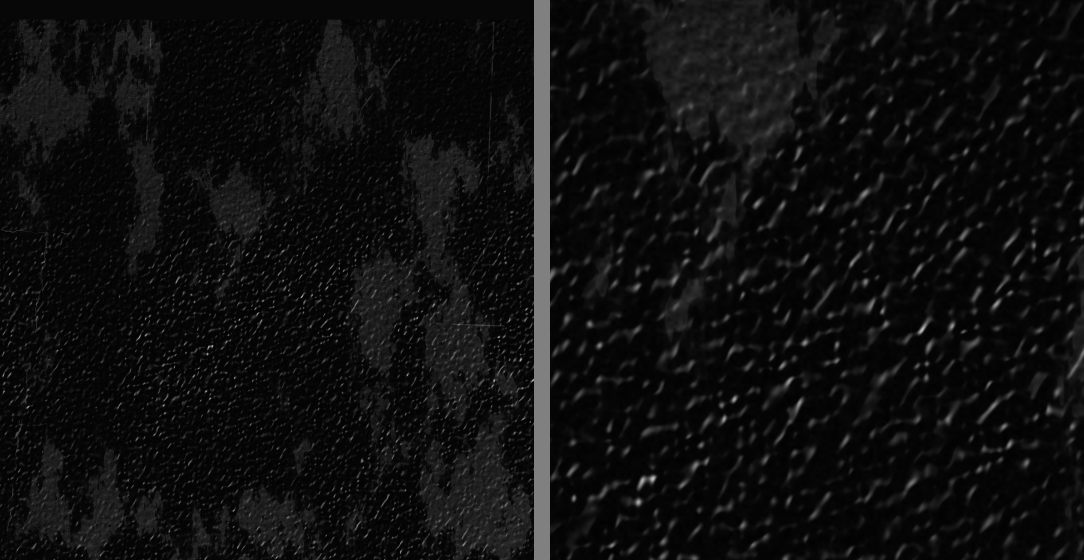
Left: the whole. Right: its middle third, enlarged.
This texture is drawn by a Shadertoy shader. Its source:

```glsl
// Black weathered plaster wall with worn grey patches, embossed grain and fine scratches.

const float BASE_TONE    = 0.021;
const float BAND_TONE    = 0.027;
const float BAND_BOTTOM  = 0.965;
const float PATCH_TONE   = 0.118;
const float PATCH_CUTOFF = 0.705;
const float PATCH_GAIN   = 0.33;
const vec2  PATCH_SCALE  = vec2(22.0, 10.0);
const vec2  RELIEF_SCALE = vec2(235.0, 150.0);
const float RELIEF_LIGHT = 0.72;
const float GRAIN_SCALE  = 430.0;
const float GRAIN_AMOUNT = 0.020;
const float SCRATCH_TONE = 0.15;
const float SCRATCH_HALF_WIDTH = 0.0007;

// Worn regions: centre, radii
const int WORN_COUNT = 11;
const vec4 WORN[WORN_COUNT] = vec4[](
    vec4(0.07, 0.82, 0.09, 0.17), vec4(0.21, 0.88, 0.06, 0.10),
    vec4(0.26, 0.64, 0.03, 0.11), vec4(0.42, 0.64, 0.04, 0.05),
    vec4(0.63, 0.84, 0.06, 0.15), vec4(0.77, 0.66, 0.10, 0.13),
    vec4(0.69, 0.45, 0.04, 0.17), vec4(0.85, 0.40, 0.06, 0.10),
    vec4(0.86, 0.10, 0.08, 0.15), vec4(0.13, 0.07, 0.11, 0.08),
    vec4(0.45, 0.04, 0.13, 0.07));

// Scratches: start, end
const int SCRATCH_COUNT = 8;
const vec4 SCRATCHES[SCRATCH_COUNT] = vec4[](
    vec4(0.765, 0.965, 0.645, 0.805), vec4(0.953, 0.700, 0.820, 0.480),
    vec4(0.270, 0.960, 0.262, 0.750), vec4(0.882, 0.960, 0.870, 0.640),
    vec4(0.085, 0.580, 0.050, 0.330), vec4(0.050, 0.330, 0.005, 0.010),
    vec4(0.000, 0.588, 0.125, 0.583), vec4(0.780, 0.422, 0.900, 0.418));

float hash(vec2 p) {
    return fract(sin(dot(p, vec2(127.1, 311.7))) * 43758.5453);
}

float noise(vec2 p) {
    vec2 cell = floor(p), f = fract(p);
    f = f * f * (3.0 - 2.0 * f);
    return mix(mix(hash(cell), hash(cell + vec2(1, 0)), f.x),
               mix(hash(cell + vec2(0, 1)), hash(cell + vec2(1, 1)), f.x), f.y);
}

float fbm(vec2 p) {
    float sum = 0.0, weight = 1.0, total = 0.0;
    for (int i = 0; i < 5; i++) {
        sum += weight * noise(p);
        total += weight;
        weight *= 0.74;
        p = p * 2.03 + 17.3;
    }
    return sum / total;
}

// Ragged, vertically drawn-out patches where the coat has worn away
float wornMask(vec2 p) {
    float density = 0.0;
    for (int i = 0; i < WORN_COUNT; i++) {
        vec2 d = (p - WORN[i].xy) / WORN[i].zw;
        density = max(density, exp(-dot(d, d) * 0.8));
    }
    float level = fbm(p * PATCH_SCALE) + PATCH_GAIN * density - PATCH_CUTOFF;
    return 0.8 * smoothstep(-0.015, 0.04, level) + 0.2 * smoothstep(-0.12, 0.0, level);
}

// Height difference along the light, on short grains leaning to the right
float relief(vec2 p) {
    vec2 q = mat2(0.85, 0.53, -0.53, 0.85) * p * RELIEF_SCALE.yy;
    q.x *= RELIEF_SCALE.x / RELIEF_SCALE.y;
    q += 0.7 * vec2(noise(p * 110.0), noise(p * 110.0 + 31.0));
    vec2 lightStep = vec2(0.5, -0.15);
    return noise(q + lightStep) - noise(q - lightStep);
}

float segmentDistance(vec2 p, vec2 a, vec2 b) {
    vec2 ab = b - a;
    return length(p - a - ab * clamp(dot(p - a, ab) / dot(ab, ab), 0.0, 1.0));
}

// Thin broken lines; the lower left ones wander most
float scratches(vec2 p, float pixel) {
    float wander = mix(0.001, 0.025, (1.0 - smoothstep(0.1, 0.3, p.x))
                                   * (1.0 - smoothstep(0.55, 0.65, p.y)));
    vec2 warped = p + wander * (vec2(fbm(p * 18.0), fbm(p * 18.0 + 40.0)) - 0.5);
    float nearest = 1.0;
    for (int i = 0; i < SCRATCH_COUNT; i++)
        nearest = min(nearest, segmentDistance(warped, SCRATCHES[i].xy, SCRATCHES[i].zw));
    float line = 1.0 - smoothstep(0.0, SCRATCH_HALF_WIDTH + pixel * 0.8, nearest);
    return line * smoothstep(0.2, 0.8, noise(p * 50.0));
}

void mainImage(out vec4 fragColor, in vec2 fragCoord) {
    vec2 p = fragCoord / iResolution.y;
    float pixel = 1.0 / iResolution.y;

    float worn = wornMask(p);
    float grain = noise(p * GRAIN_SCALE) - 0.5;
    float slope = relief(p);

    // Coat and worn patches
    float patchTone = PATCH_TONE * (0.75 + 0.5 * noise(p * 4.0 + 9.0));
    float tone = mix(BASE_TONE, patchTone, worn);
    tone += grain * GRAIN_AMOUNT * (1.0 + 1.8 * worn);

    // Grain relief, rougher in the lower half
    float rough = mix(0.3, 0.9, 1.0 - smoothstep(0.4, 0.75, p.y));
    rough *= 0.3 + noise(p * 6.0 + 3.0) + 0.4 * noise(p * 40.0);
    float lit = max(slope, 0.0), shade = max(-slope, 0.0);
    tone += RELIEF_LIGHT * rough * lit * lit * (1.0 - 0.4 * worn);
    tone *= 1.0 - 0.6 * shade;

    tone += SCRATCH_TONE * scratches(p, pixel);

    // Plain strip along the top
    tone = mix(tone, BAND_TONE, smoothstep(-pixel, pixel, p.y - BAND_BOTTOM));
    fragColor = vec4(vec3(clamp(tone, 0.0, 1.0)), 1.0);
}
```
